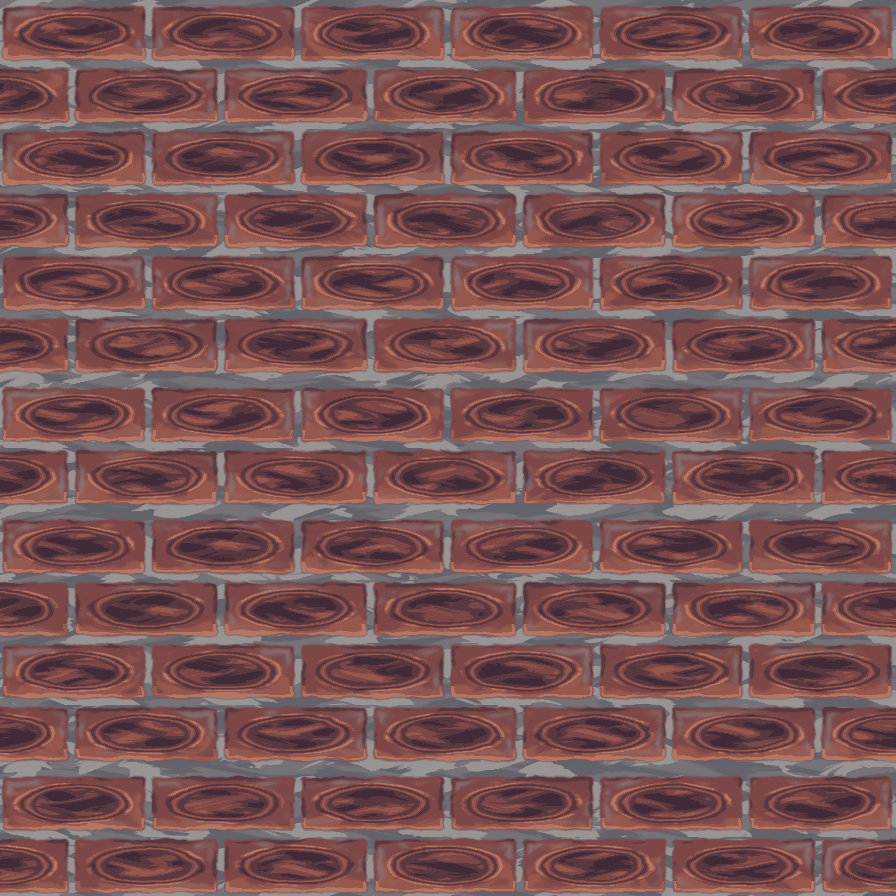
Reproduce this texture procedurally as a Shadertoy shader.

```glsl
// Painted brick wall: 6 by 14 staggered bricks with swirling oval grain and blotchy grey mortar.

vec2 hash2(vec2 p) {
    return fract(sin(vec2(dot(p, vec2(127.1, 311.7)), dot(p, vec2(269.5, 183.3)))) * 4375.85);
}

// Layered, warped sines, about -1 to 1
float ripple(vec2 p) {
    float sum = 0.0, amp = 0.75;
    for (int i = 0; i < 4; i++) {
        p += 0.7 * sin(p.yx * 1.3 + float(i));
        sum += amp * sin(p.x) * sin(p.y + 0.6);
        p = mat2(0.8, 0.6, -0.6, 0.8) * p * 1.75 + 2.3;
        amp *= 0.5;
    }
    return sum;
}

// Soft pulse centred on c
float band(float x, float c, float w) {
    float k = (x - c) / w;
    return exp(-k * k);
}

// Flat paint steps from deep shadow (0) to highlight (4)
vec3 paint(float tone) {
    vec3 col = vec3(0.26, 0.17, 0.22);
    col = mix(col, vec3(0.35, 0.22, 0.25), smoothstep(0.35, 0.65, tone));
    col = mix(col, vec3(0.49, 0.28, 0.28), smoothstep(1.3, 1.7, tone));
    col = mix(col, vec3(0.59, 0.34, 0.30), smoothstep(2.3, 2.7, tone));
    return mix(col, vec3(0.71, 0.46, 0.39), smoothstep(3.3, 3.7, tone));
}

// Grey mortar; light lumps hang under each brick
vec3 mortar(vec2 p, vec2 q) {
    float lumps = ripple(p * vec2(7.0, 17.0));
    float under = smoothstep(0.19, 0.15, q.y) * smoothstep(-0.29, -0.18, q.y);
    vec3 col = mix(vec3(0.39, 0.39, 0.42), vec3(0.46, 0.45, 0.47),
                   smoothstep(-0.2, 0.2, ripple(p * vec2(5.0, 24.0) + 4.0)));
    return mix(col, vec3(0.60, 0.58, 0.58), smoothstep(0.12, 0.24, lumps + 0.45 * under - 0.25));
}

vec3 brick(vec2 q, vec2 seed, float depth) {
    vec2 shift = seed * 40.0;
    float broad = ripple(q * vec2(7.0, 13.0) + shift);
    float streak = ripple(q * vec2(8.0, 32.0) + shift.yx);
    float oval = length(q / vec2(0.395, 0.136)) + 0.06 * broad;

    // Rim, warmer towards the bottom
    float rim = 1.95 + 0.7 * broad + 0.9 * smoothstep(0.02, -0.17, q.y) + 0.3 * (seed.x - 0.5);
    rim = max(rim, 1.6);

    // Broken rings around a streaked dark core
    float rings = 2.0 + 0.4 * streak
        + 1.9 * band(oval, 1.0, 0.05) * smoothstep(-0.5, 0.3, broad + 0.3 * streak)
        - 1.3 * band(oval, 0.9, 0.045)
        + 1.1 * band(oval, 0.82, 0.04)
        - 1.2 * band(oval, 0.7, 0.08);
    float core = 0.85 + 0.4 * seed.y + 2.3 * streak;
    core = min(core, 3.1);
    float tone = mix(rings, rim, smoothstep(1.03, 1.09, oval));
    tone = mix(core, tone, smoothstep(0.62, 0.72, oval));

    // Bright lower lip and dim upper lip
    float lip = band(depth, 0.014, 0.012);
    tone += lip * (q.y < -0.1 ? 1.2 : -0.5);
    vec3 col = paint(tone);

    // Grey dust gathered inside the border
    float dust = band(depth, 0.045, 0.025) * smoothstep(-0.05, 0.6, ripple(q * vec2(5.0, 9.0) + shift + 9.0));
    dust *= smoothstep(-0.18, -0.06, q.y) * smoothstep(0.95, 1.15, oval);
    return mix(col, vec3(0.54, 0.46, 0.47), 0.75 * dust);
}

void mainImage(out vec4 fragColor, in vec2 fragCoord) {
    // One unit is one brick pitch; y runs down from the top
    vec2 p = fragCoord / iResolution.xy * 6.0;
    p.y = 6.0 - p.y;

    // Find the course; a few joints are wider
    float top = 0.047, next = 0.047, row = 0.0;
    for (int i = 0; i < 14; i++) {
        if (p.y > next - 0.018) {
            row = float(i);
            top = next;
        }
        next += 0.418 + (i == 5 || i == 7 || i == 11 ? 0.047 : 0.0);
    }

    // Stagger alternate courses
    float x = p.x - 0.485 * mod(row, 2.0);
    vec2 q = vec2(fract(x) - 0.495, top + 0.176 - p.y);
    vec2 seed = hash2(vec2(mod(floor(x), 6.0), row) + 1.7);

    // Rounded box with chipped edges
    vec2 b = abs(q) - vec2(0.475, 0.176) + 0.025;
    float d = length(max(b, 0.0)) + min(max(b.x, b.y), 0.0) - 0.025;
    d += 0.009 * ripple(p * vec2(19.0, 23.0));

    vec3 col = mortar(p, q);
    col = mix(col, vec3(0.43, 0.34, 0.37), 0.6 * smoothstep(0.014, 0.0, d));
    col = mix(col, brick(q, seed, -d), smoothstep(0.005, -0.005, d));
    fragColor = vec4(col, 1.0);
}
```
